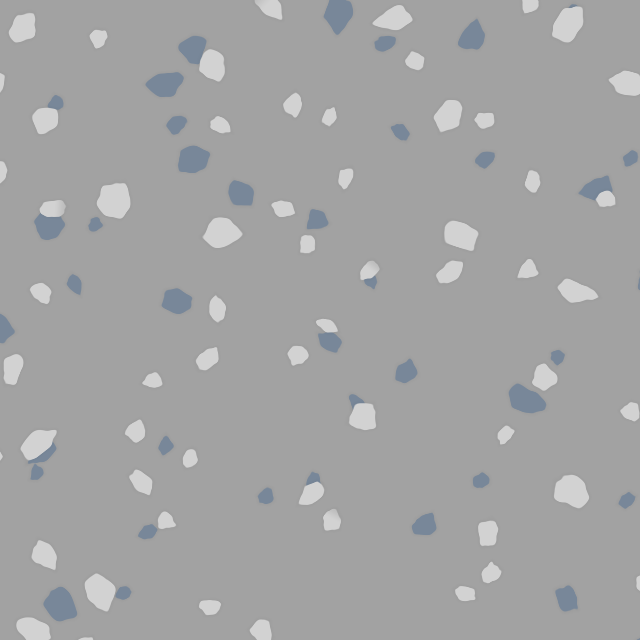
Write a three.js fragment shader that draws this texture.

```glsl
// Speckled terrazzo: pale and slate-blue stone chips strewn on flat grey.
// Each chip is a smooth maximum of jittered half-planes, placed by a
// jittered grid; two independent layers give the loose, clumped scatter.
varying vec2 vUv;

const float TAU = 6.28318;
const int SIDES = 6;
const vec3 GROUND = vec3(0.635);
const vec3 PALE = vec3(0.825);
const vec3 SLATE = vec3(0.47, 0.53, 0.60);
const float EDGE = 0.001;

float hash(vec2 p, float seed) {
  vec3 q = fract(vec3(p.xyx + seed * 7.31) * vec3(0.1031, 0.1030, 0.0973));
  q += dot(q, q.yzx + 33.33);
  return fract((q.x + q.y) * q.z);
}

float valueNoise(vec2 p, float seed) {
  vec2 i = floor(p);
  vec2 f = fract(p);
  f = f * f * (3.0 - 2.0 * f);
  float low = mix(hash(i, seed), hash(i + vec2(1.0, 0.0), seed), f.x);
  float high = mix(hash(i + vec2(0.0, 1.0), seed), hash(i + 1.0, seed), f.x);
  return mix(low, high, f.y);
}

vec2 rotate(vec2 p, float angle) {
  float c = cos(angle);
  float s = sin(angle);
  return vec2(c * p.x - s * p.y, s * p.x + c * p.y);
}

// Signed distance to a rounded irregular polygon of about unit radius
float chipShape(vec2 p, vec2 id, float seed) {
  const float rounding = 0.1;
  float sum = 0.0;
  for (int i = 0; i < SIDES; i++) {
    float side = float(i);
    float angle = (side + 0.75 * hash(id, seed + side + 10.0)) * TAU / float(SIDES);
    float reach = mix(0.8, 1.22, hash(id, seed + side + 20.0));
    sum += exp((dot(p, vec2(cos(angle), sin(angle))) - reach) / rounding);
  }
  float wobble = valueNoise(p * 2.2 + id * 5.0, seed) - 0.5;
  return rounding * log(sum) + 0.16 * wobble;
}

// Nearest chip of a layer: x = signed distance, y = amount of worn shading
vec2 chipLayer(vec2 uv, float cells, float density, vec2 radii, float seed) {
  vec2 nearest = vec2(1.0, 0.0);
  vec2 home = floor(uv * cells);
  for (int y = -1; y <= 1; y++) {
    for (int x = -1; x <= 1; x++) {
      vec2 id = home + vec2(float(x), float(y));
      vec2 jitter = vec2(hash(id, seed + 1.0), hash(id, seed + 2.0));
      vec2 center = (id + mix(vec2(0.04), vec2(0.96), jitter)) / cells;
      float size = hash(id, seed + 3.0);
      float radius = mix(radii.x, radii.y, size * size);
      vec2 p = (uv - center) / radius;
      if (hash(id, seed + 4.0) > density || length(p) > 2.5) continue;

      float stretch = mix(0.8, 1.0, hash(id, seed + 5.0));
      p = rotate(p, TAU * hash(id, seed + 6.0)) * vec2(stretch, 1.0 / stretch);
      float d = chipShape(p, id, seed) * radius;
      if (d < nearest.x) {
        float worn = step(0.9, hash(id, seed + 7.0));
        nearest = vec2(d, worn * smoothstep(0.0, 1.2, p.x));
      }
    }
  }
  return nearest;
}

// Lay chips over a colour, with a faint soft rim around them
vec3 layChips(vec3 under, vec3 chipColor, vec2 chip) {
  float rim = 1.0 - smoothstep(0.0, 0.006, chip.x);
  float cover = 1.0 - smoothstep(-EDGE, EDGE, chip.x);
  vec3 face = mix(chipColor, GROUND, 0.45 * chip.y);
  return mix(under * (1.0 - 0.025 * rim), face, cover);
}

void main() {
  vec2 slate = chipLayer(vUv, 7.0, 0.86, vec2(0.0105, 0.0235), 3.0);
  vec2 pale = chipLayer(vUv, 8.0, 0.9, vec2(0.0125, 0.024), 47.0);

  vec3 color = layChips(GROUND, SLATE, vec2(slate.x, 0.0));
  color = layChips(color, PALE, pale);
  gl_FragColor = vec4(color, 1.0);
}
```
